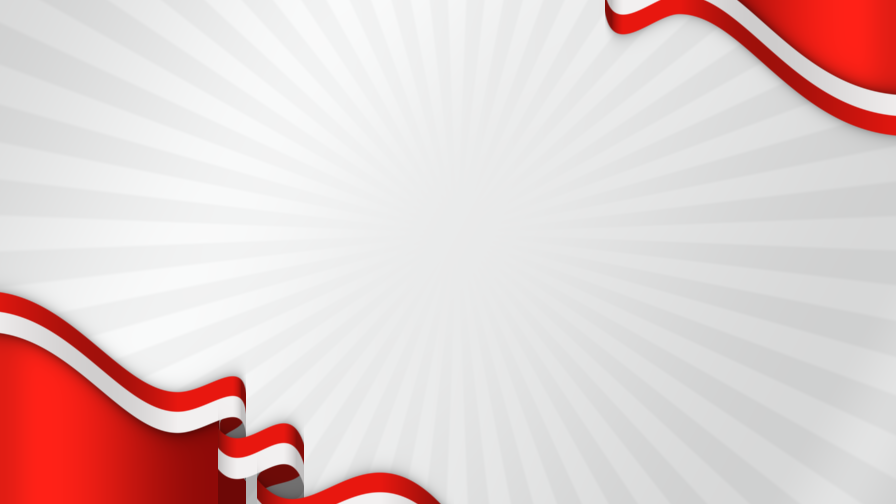
A Shadertoy shader for this background:

```glsl
// Silver backdrop with faint rays and two red and white draped ribbons in the corners.
// Each ribbon is a chain of cubic curves swept downward: red band, white band, red cloth.
// Lengths are in hundredths of the canvas height.

vec2 bezier(vec2 a, vec2 b, vec2 c, vec2 d, float t) {
    float s = 1.0 - t;
    return s*s*s*a + 3.0*s*s*t*b + 3.0*s*t*t*c + t*t*t*d;
}

// Paints the cloth hanging below one curve whose x increases from a to d.
void drape(inout vec3 color, vec2 p, vec2 a, vec2 b, vec2 c, vec2 d, float light, bool hasField) {
    if (p.x < a.x || p.x > d.x) return;
    float pixel = 100.0 / iResolution.y;

    // Bisect for the curve parameter above this column.
    float t = 0.5;
    float stepSize = 0.25;
    for (int i = 0; i < 14; i++) {
        t += bezier(a, b, c, d, t).x < p.x ? stepSize : -stepSize;
        stepSize *= 0.5;
    }
    vec2 tangent = bezier(a, b, c, d, t + 0.01) - bezier(a, b, c, d, t - 0.01);
    float slope = tangent.y / max(tangent.x, 0.001);
    float lean = inversesqrt(1.0 + slope * slope);
    float below = bezier(a, b, c, d, t).y - p.y;
    float aa = pixel / lean;

    // Soft shadow outside the edge.
    color *= 1.0 - 0.24 * exp(-abs(min(below, 0.0)) / 1.1);

    // Bands darken where the cloth falls away.
    float fall = clamp(-slope, 0.0, 1.2);
    vec3 red = vec3(0.91, 0.09, 0.06) * (1.0 - 0.36 * fall);
    vec3 white = vec3(0.95, 0.94, 0.94) * (1.0 - 0.17 * fall);
    vec3 cloth = mix(red, white, smoothstep(-aa, aa, below - 3.9)) * light;

    // Broad red field with a shadow beneath the white band.
    vec3 field = mix(vec3(1.0, 0.13, 0.09), vec3(0.56, 0.04, 0.03), smoothstep(9.0, 43.0, p.x));
    field *= 0.88 + 0.12 * smoothstep(0.0, 8.0, p.x);
    field *= 1.0 - 0.4 * exp(-max(below - 8.1, 0.0) / 1.4);
    float bandEnd = smoothstep(-aa, aa, below - 8.1);
    float fieldEdge = 43.6 + 0.7 * max(12.0 - p.y, 0.0);
    float fieldMask = hasField ? smoothstep(pixel, -pixel, p.x - fieldEdge) : 0.0;
    cloth = mix(cloth, field, bandEnd * fieldMask);
    float cover = smoothstep(-aa, aa, below) * mix(1.0, fieldMask, bandEnd);
    color = mix(color, cloth, cover);
}

vec3 backdrop(vec2 p) {
    // Diagonal silver sheen.
    float d = dot(p, vec2(0.876, -0.483));
    float gray = mix(0.83, 0.965, smoothstep(-55.0, 12.0, d));
    gray -= 0.045 * smoothstep(12.0, 55.0, d) + 0.09 * smoothstep(50.0, 132.0, d);
    gray += 0.045 * smoothstep(132.0, 146.0, d) - 0.04 * smoothstep(146.0, 158.0, d);

    // Forty rays that fade out at their centre.
    vec2 q = p - vec2(90.7, 53.7);
    float r = length(q);
    float wave = cos(40.0 * atan(q.y, q.x));
    float blur = 0.12 + 4000.0 / (iResolution.y * max(r, 1.0));
    float ray = smoothstep(-blur, blur, wave) - 0.5;
    gray += 0.032 * ray * smoothstep(2.0, 65.0, r);
    return gray * vec3(0.997, 1.0, 1.0);
}

void mainImage(out vec4 fragColor, in vec2 fragCoord) {
    vec2 p = 100.0 * fragCoord / iResolution.y;
    vec2 size = 100.0 * iResolution.xy / iResolution.y;
    vec3 color = backdrop(p);

    // Lower left: main cloth, then folded backs, then the front folds.
    drape(color, p, vec2(-2, 42.2), vec2(14, 41.5), vec2(24, 22.5), vec2(35, 22.2), 1.0, true);
    drape(color, p, vec2(43.5, 15.5), vec2(44, 19), vec2(48.5, 18), vec2(48.8, 22), 0.62, false);
    drape(color, p, vec2(35, 22.2), vec2(41, 22), vec2(48, 29.5), vec2(48.8, 22), 1.0, true);
    drape(color, p, vec2(51, 5), vec2(52, 9), vec2(60, 7), vec2(60.4, 11.5), 0.62, false);
    drape(color, p, vec2(43.3, 15), vec2(49, 8), vec2(57, 23), vec2(60.4, 11.5), 1.0, false);
    drape(color, p, vec2(51, 5), vec2(62, -9), vec2(72, 20), vec2(90, -3), 1.0, false);

    // Upper right: the same cloth turned half way round.
    vec2 turned = size - p;
    drape(color, turned, vec2(-2, 27), vec2(20, 26.5), vec2(30, 2.8), vec2(43, 2.8), 1.0, true);
    drape(color, turned, vec2(43, 2.8), vec2(48, 2.8), vec2(56, 12), vec2(57.7, 2.5), 1.0, false);

    fragColor = vec4(color, 1.0);
}
```
